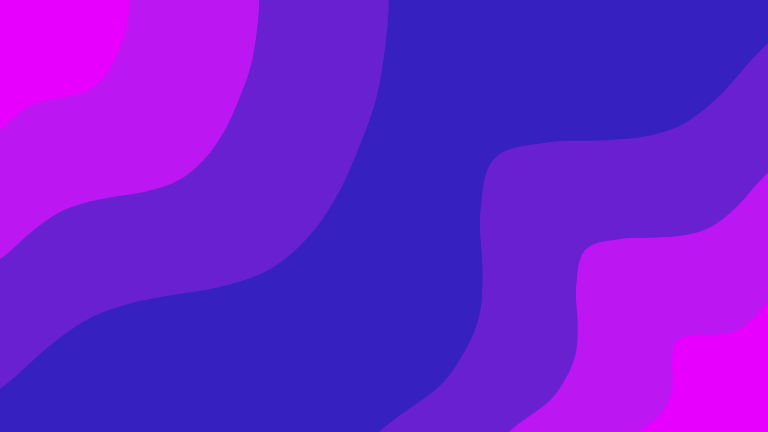
Reproduce this background procedurally as a Shadertoy shader.

```glsl
// Wavy concentric bands spreading from two opposite corners over deep blue.

const int STEPS = 12;            // angular steps in a quarter turn
const float REACH = 0.9;         // outer band radius in canvas heights
const float BANDS = 3.0;         // bands per corner

const vec3 BLUE    = vec3(0.210, 0.127, 0.752);
const vec3 VIOLET  = vec3(0.408, 0.127, 0.820);
const vec3 PURPLE  = vec3(0.737, 0.090, 0.950);
const vec3 MAGENTA = vec3(0.908, 0.000, 1.000);

// Relative outline radii, from the horizontal edge to the vertical edge
const float TOP_LEFT[13] = float[13](
    1.0, 0.998, 1.0, 0.998, 1.002, 1.0, 0.98,
    0.93, 0.877, 0.848, 0.853, 0.905, 1.0);
const float BOTTOM_RIGHT[13] = float[13](
    1.0, 0.859, 0.807, 0.802, 0.848, 0.932, 0.995,
    0.938, 0.866, 0.823, 0.823, 0.882, 1.0);

// Catmull-Rom curve through b and c
float spline(float a, float b, float c, float d, float t) {
    return b + 0.5 * t * (c - a + t * (2.0 * a - 5.0 * b + 4.0 * c - d
             + t * (3.0 * (b - c) + d - a)));
}

// Smooth outline radius at an angle, extended linearly past both ends
float outline(float radii[13], float angle) {
    float s = clamp(angle / 1.5707963, 0.0, 1.0) * float(STEPS);
    int i = min(int(s), STEPS - 1);
    float b = radii[i];
    float c = radii[i + 1];
    float a = i > 0 ? radii[i - 1] : 2.0 * b - c;
    float d = i < STEPS - 1 ? radii[i + 2] : 2.0 * c - b;
    return REACH * spline(a, b, c, d, s - float(i));
}

// Band coordinate: whole numbers lie on the scaled outlines
float bandLevel(vec2 fromCorner, float radii[13]) {
    float angle = atan(fromCorner.y, max(fromCorner.x, 1e-5));
    return BANDS * length(fromCorner) / outline(radii, angle);
}

// Antialiased coverage inside one outline
float inside(float level, float edge, float width) {
    return 1.0 - smoothstep(-0.5, 0.5, (level - edge) / width);
}

void mainImage(out vec4 fragColor, in vec2 fragCoord) {
    vec2 p = fragCoord / iResolution.y;
    float aspect = iResolution.x / iResolution.y;

    // Nearest band from either corner
    float upper = bandLevel(vec2(p.x, 1.0 - p.y), TOP_LEFT);
    float lower = bandLevel(vec2(aspect - p.x, p.y), BOTTOM_RIGHT);
    float level = min(upper, lower);
    float width = max(fwidth(level), 1e-4);

    // Paint from the outer band inward
    vec3 color = mix(BLUE, VIOLET, inside(level, 3.0, width));
    color = mix(color, PURPLE, inside(level, 2.0, width));
    color = mix(color, MAGENTA, inside(level, 1.0, width));
    fragColor = vec4(color, 1.0);
}
```
